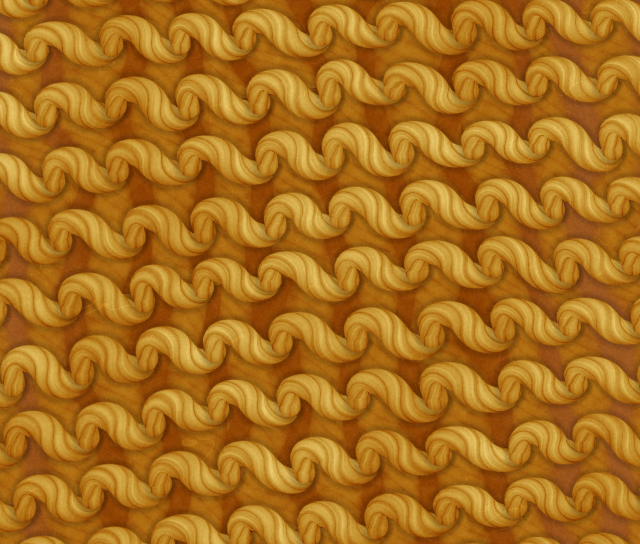
A Shadertoy shader for this texture:

```glsl
// Garter-stitch knitting in golden yarn: wavy rows of twisted plied loops.

const float TAU = 6.28318;

float hash(vec2 p) {
    p = fract(p * vec2(0.1031, 0.1137));
    p += dot(p, p.yx + 33.33);
    return fract((p.x + p.y) * p.x * 7.31);
}

float noise(vec2 p) {
    vec2 i = floor(p), f = fract(p);
    f = f * f * (3.0 - 2.0 * f);
    return mix(mix(hash(i), hash(i + vec2(1, 0)), f.x),
               mix(hash(i + vec2(0, 1)), hash(i + vec2(1, 1)), f.x), f.y);
}

// Centre line of the yarn in one row; t advances by one per stitch
vec2 yarnPath(float t, float row) {
    float w = TAU * t;
    float j = noise(vec2(t * 1.3 + 40.0, row * 7.0 + 90.0)) - 0.5;
    return vec2(t - 0.10 * cos(w) + 0.058 * sin(2.0 * w) + 0.14 * j,
                (0.20 + 0.06 * j) * cos(w) - 0.12 * j);
}

// Yarn colour from deep shade (0) to highlight (1)
vec3 yarnColor(float tone) {
    vec3 c = mix(vec3(0.55, 0.25, 0.01), vec3(0.69, 0.43, 0.07), smoothstep(-0.05, 0.42, tone));
    c = mix(c, vec3(0.77, 0.58, 0.20), smoothstep(0.35, 0.72, tone));
    return mix(c, vec3(0.92, 0.79, 0.43), smoothstep(0.62, 1.05, tone));
}

// Dark grooves between plies, one per unit of phase
float plyGroove(float phase) {
    return 1.0 - sqrt(abs(sin(0.5 * TAU * phase)));
}

// Dim slanted legs of the loops behind the rows
vec3 backLayer(vec2 p, vec2 q, float row, float side) {
    float lean = 0.9 * (hash(vec2(row + 31.0, floor(p.x * 0.6) + 9.0)) - 0.35);
    float u = p.x * 1.1 + 0.1 * row + lean * (p.y - 0.894 * (row + 0.5) - 0.23);
    u += 0.5 * noise(p * 1.1 + 20.0);
    float v = (fract(u) - 0.5) / 0.34;
    float leg = sqrt(max(1.0 - v * v, 0.0));
    float tone = 0.04 + 0.34 * leg - 0.16 * leg * plyGroove(4.5 * p.y + 1.1 * v);
    tone += 0.16 * (noise(q * 9.0) - 0.5);
    // Pinkish ground showing through the looser edges
    float loose = smoothstep(2.6, 4.4, abs(side)) * (1.0 - leg);
    return mix(yarnColor(tone), vec3(0.63, 0.37, 0.17), 0.7 * loose);
}

void mainImage(out vec4 fragColor, in vec2 fragCoord) {
    // One unit is the width of one stitch
    vec2 q = fragCoord / iResolution.x * 9.2;
    float pixel = 9.2 / iResolution.x;

    // Uneven tension: rows climb gently to the right, more so near the bottom
    float side = q.x - 4.2;
    vec2 p = q;
    p.y -= mix(0.11, 0.055, q.y / 7.8) * side - 0.005 * side * side;
    p += vec2(0.22, 0.14) * (vec2(noise(q * 0.55 + 30.0), noise(q * 0.6 + 70.0)) - 0.5);

    const float ROW = 0.894;
    float firstRow = floor((p.y - 0.23) / ROW);
    float light = 0.24 * (noise(q * 0.7 + 50.0) - 0.5);
    vec3 color = backLayer(p, q, firstRow, side);

    // Paint the nearby stitches of two rows, each over its left neighbour
    for (int k = 0; k < 6; k++) {
        float row = firstRow + float(k / 3);
        float shift = 0.70 - 0.1 * row + 0.10 * (hash(vec2(row + 12.0, 5.0)) - 0.5);
        vec2 local = p - vec2(shift, 0.23 + ROW * row);
        float stitch = floor(local.x) + float(k % 3) - 1.0;
        float start = stitch - 0.32, end = stitch + 0.74;

        // Nearest point on the stitch: coarse search, then refinement
        float t = start, best = 99.0;
        for (int i = 0; i < 14; i++) {
            float s = mix(start, end, float(i) / 13.0);
            vec2 e = local - yarnPath(s, row);
            float d2 = dot(e, e);
            if (d2 < best) { best = d2; t = s; }
        }
        if (best > 0.16) continue;
        vec2 tangent, offset;
        for (int i = 0; i < 4; i++) {
            vec2 a = yarnPath(t - 0.01, row), b = yarnPath(t + 0.01, row);
            tangent = (b - a) / 0.02;
            offset = local - 0.5 * (a + b);
            float stepT = 0.8 * dot(offset, tangent) / dot(tangent, tangent);
            t = clamp(t + clamp(stepT, -0.05, 0.05), start, end);
        }
        offset = local - yarnPath(t, row);
        vec2 dir = normalize(tangent);
        float radius = 0.188 + 0.022 * cos(TAU * (t - 0.25));
        float d = length(offset);
        float across = clamp(dot(offset, vec2(-dir.y, dir.x)) / radius, -1.0, 1.0);

        // Twisted plies and fine fibres on a rounded strand
        float twist = 5.6 * t + 0.85 * asin(across) + hash(vec2(row + 20.0, 3.0));
        float fibre = noise(vec2(twist * 7.0 + 300.0, t * 9.0 + across * 2.0 + 100.0)) - 0.5;
        float bulge = sqrt(max(1.0 - d * d / (radius * radius), 0.0));
        float tone = 0.17 + 0.56 * bulge + 0.17 * dir.x * across - 0.40 * plyGroove(twist);
        tone += 0.20 * fibre + 0.09 * cos(TAU * (t - 0.25)) + light;

        // Soft contact shadow on whatever lies beneath, then the strand
        color *= 1.0 - 0.17 * smoothstep(0.10, 0.0, d - radius);
        color = mix(color, yarnColor(tone), smoothstep(0.0, 1.8 * pixel, radius - d));
    }

    // Stray hairs and soft grain
    float hair = abs(noise(q * vec2(3.1, 4.3) + 2.0 * noise(q * 2.0 + 11.0)) - 0.5);
    color += vec3(0.07, 0.06, 0.03) * smoothstep(0.014, 0.0, hair) * noise(q * 2.3 + 60.0);
    color += 0.035 * (noise(q * 38.0) - 0.5);
    fragColor = vec4(clamp(color, 0.0, 1.0), 1.0);
}
```
